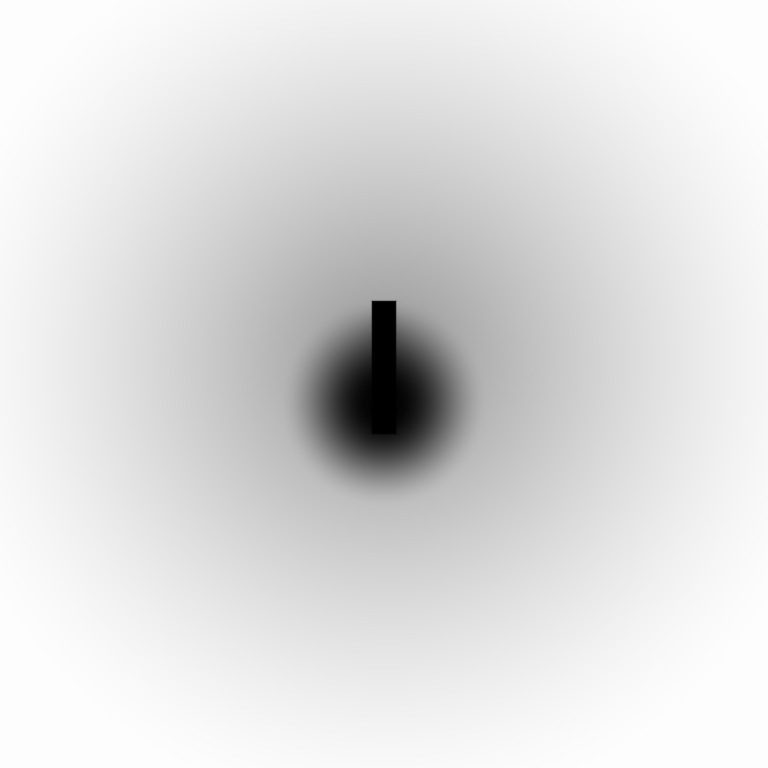
Reproduce this background procedurally as a Shadertoy shader.

```glsl
// Draws a black upright bar over a soft dark disc within a wide grey glow on white.

// Signed distance to a box of the given half size.
float boxDistance(vec2 p, vec2 halfSize) {
    vec2 q = abs(p) - halfSize;
    return length(max(q, 0.0)) + min(max(q.x, q.y), 0.0);
}

void mainImage(out vec4 fragColor, in vec2 fragCoord) {
    float canvas = min(iResolution.x, iResolution.y);
    vec2 uv = (fragCoord - 0.5 * iResolution.xy) / canvas + 0.5;

    // Wide glow that fades out before the corners
    float glowRadius = length(uv - vec2(0.503, 0.53));
    float glow = 0.42 * pow(max(1.0 - glowRadius / 0.6, 0.0), 1.5);
    float shade = 0.992 - glow;

    // Soft dark disc, a little below the centre
    float discRadius = length(uv - vec2(0.4995, 0.475));
    shade *= mix(0.03, 1.0, smoothstep(0.018, 0.137, discRadius));

    // Bar with a faint shadow along its sides
    float bar = boxDistance(uv - vec2(0.5, 0.5215), vec2(0.0158, 0.0867));
    float besideBar = 1.0 - smoothstep(0.56, 0.615, uv.y);
    shade *= 1.0 - 0.15 * besideBar * exp(-max(bar, 0.0) / 0.02);
    float edge = 1.0 / canvas;
    shade *= smoothstep(-edge, edge, bar);

    fragColor = vec4(vec3(shade), 1.0);
}
```
